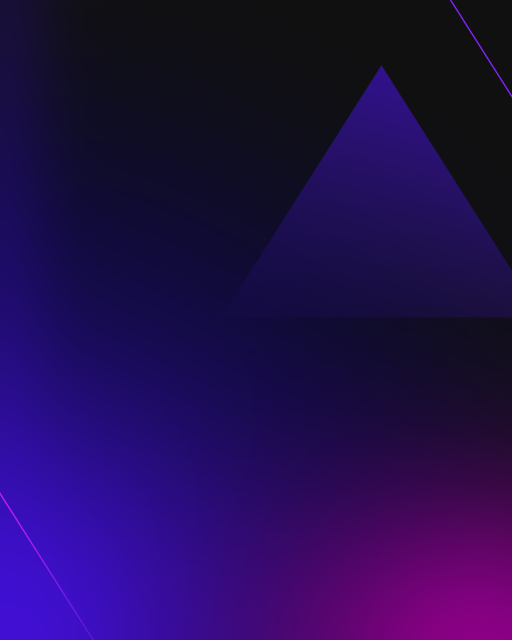
A Shadertoy shader for this background:

```glsl
#define SLOPE 1.573
#define APEX vec2(0.596, 0.898)
#define BASE_Y 0.504
#define LINE_HALF_WIDTH 0.0011
#define INK vec3(0.063, 0.063, 0.066)
#define NAVY vec3(0.042, 0.038, 0.175)
#define BLUE vec3(0.25, 0.06, 0.83)
#define MAGENTA vec3(0.55, 0.0, 0.53)
#define VIOLET vec3(0.22, 0.07, 0.66)
#define LINE_VIOLET vec3(0.51, 0.13, 0.98)
#define LINE_PINK vec3(0.75, 0.12, 0.95)

// Soft elliptical glow: 1 at the centre, fading with the given radii
float glow(vec2 p, vec2 centre, vec2 radius) {
    vec2 q = (p - centre) / radius;
    return exp(-dot(q, q));
}

// Antialiased coverage of a signed distance
float cover(float dist, float pixel) {
    return clamp(0.5 - dist / pixel, 0.0, 1.0);
}

// Signed distance to a falling slanted line through a point
float slant(vec2 p, vec2 through) {
    return dot(p - through, normalize(vec2(SLOPE, 1.0)));
}

// Triangle with mirrored slanted sides and a flat base
float triangle(vec2 p) {
    vec2 q = vec2(APEX.x + abs(p.x - APEX.x), p.y);
    return max(slant(q, APEX), BASE_Y - p.y);
}

vec3 backdrop(vec2 p) {
    // Broad navy haze reaching out from the lower left
    float haze = 1.0 - smoothstep(0.55, 1.1, length(p));
    vec3 color = mix(INK, NAVY, haze);

    // Tall glow along the left side, then the corner glow
    float side = glow(p, vec2(0.0, p.y), vec2(0.085, 1.0));
    color = mix(color, BLUE, side * mix(0.3, 0.18, p.y));
    color = mix(color, BLUE, glow(p, vec2(0.0), vec2(0.425)));

    // Wide magenta glow at the lower right
    return mix(color, MAGENTA, glow(p, vec2(0.755, -0.02), vec2(0.33, 0.25)));
}

void mainImage(out vec4 fragColor, in vec2 fragCoord) {
    vec2 p = fragCoord / iResolution.y;
    float pixel = 1.0 / iResolution.y;
    vec3 color = backdrop(p);

    // Triangle, fading out towards its lower left corner
    float opacity = 0.15 + dot(p - vec2(APEX.x, BASE_Y), vec2(0.5, 1.7));
    color = mix(color, VIOLET, cover(triangle(p), pixel) * clamp(opacity, 0.0, 1.0));

    // Thin line across the upper right corner
    float upper = abs(slant(p, vec2(0.704, 1.0))) - LINE_HALF_WIDTH;
    color = mix(color, LINE_VIOLET, cover(upper, pixel));

    // Thin line across the lower left corner, cooling and fading downwards
    float lower = abs(slant(p, vec2(0.0, 0.229))) - LINE_HALF_WIDTH;
    float rise = smoothstep(0.0, 0.229, p.y);
    vec3 lineColor = mix(LINE_VIOLET, LINE_PINK, rise);
    color = mix(color, lineColor, cover(lower, pixel) * mix(0.4, 1.0, sqrt(rise)));

    fragColor = vec4(color, 1.0);
}
```
